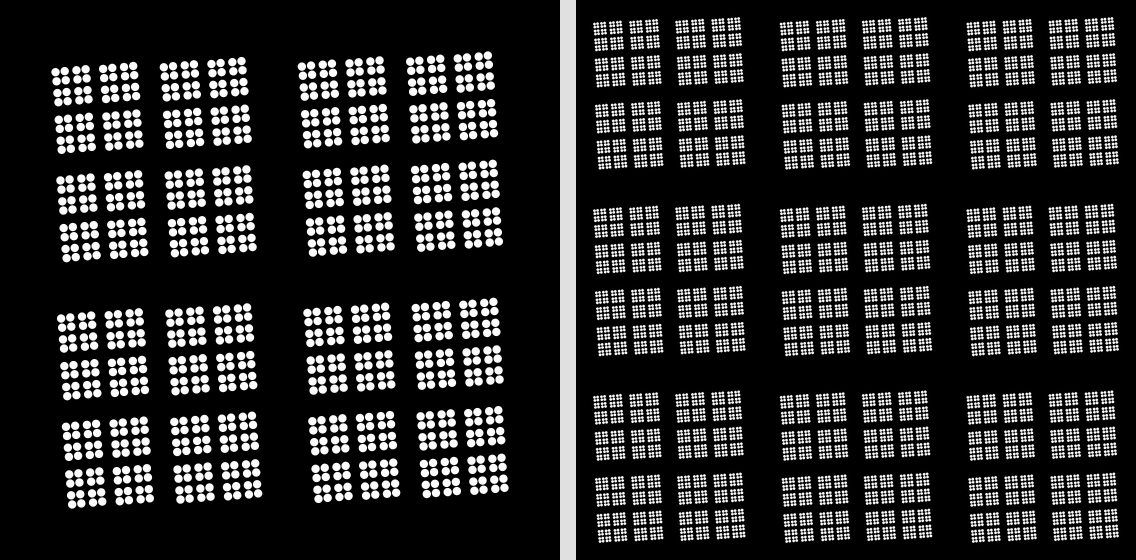
Left: one tile. Right: repeated 3 by 3.
Reproduce this pattern procedurally as a Shadertoy shader.

```glsl
// Fractal dust of white dots: five nested two-by-two splits, each twisted a little more.

const int   LEVELS     = 5;       // 2^5 = 32 dots across and down
const float FIRST_STEP = 0.22;    // centre-to-child offset of the first split
const float SHRINK     = 0.44;    // size of each split relative to its parent
const float TWIST      = 0.0226;  // extra rotation per level, in radians
const float DOT_FILL   = 0.90;    // dot radius relative to the last offset
const vec3  DOT_COLOR  = vec3(0.985);
const vec3  BACKGROUND = vec3(0.0);

mat2 rotation(float angle) {
    float c = cos(angle), s = sin(angle);
    return mat2(c, -s, s, c);
}

// Signed distance to the nearest dot, with the cluster centred on the origin.
float dotDust(vec2 p) {
    mat2 twist = rotation(TWIST);
    float offset = FIRST_STEP;
    float radius = 0.0;
    for (int level = 0; level < LEVELS; level++) {
        p = twist * p;
        vec2 side = 2.0 * step(0.0, p) - 1.0;
        p -= side * offset;               // move into the nearest child
        radius = DOT_FILL * offset;
        offset *= SHRINK;
    }
    return length(p) - radius;
}

void mainImage(out vec4 fragColor, in vec2 fragCoord) {
    float pixel = 1.0 / iResolution.y;
    vec2 tile = fract(fragCoord * pixel) - 0.5;   // one cluster per tile

    // Antialiased coverage, one pixel wide
    float coverage = clamp(0.5 - dotDust(tile) / pixel, 0.0, 1.0);
    fragColor = vec4(mix(BACKGROUND, DOT_COLOR, coverage), 1.0);
}
```
